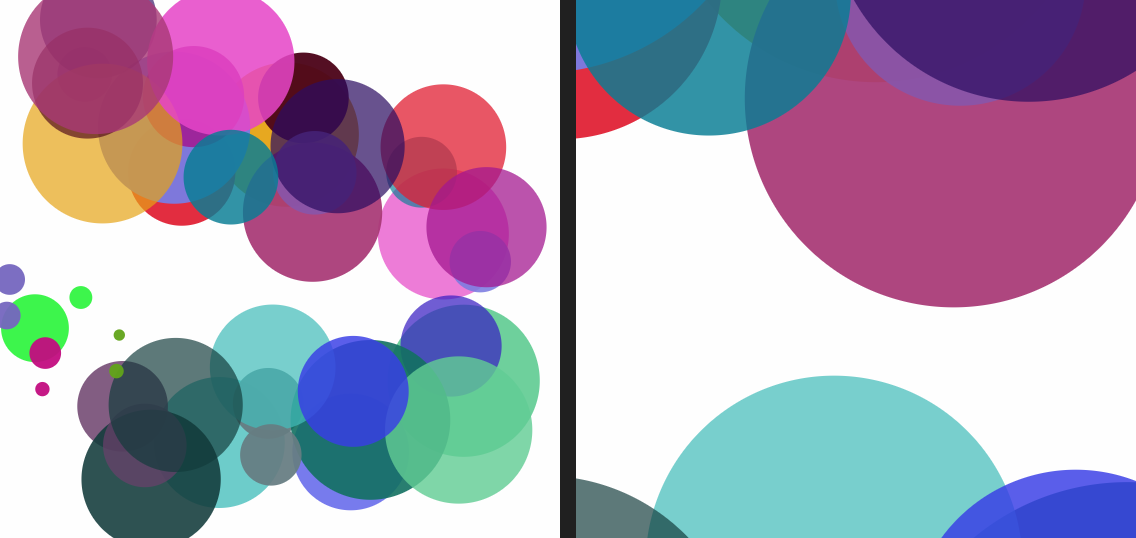
Left: the whole. Right: its middle third, enlarged.
Reproduce this background procedurally as a Shadertoy shader.

```glsl
// Overlapping translucent discs gathered in two loose bands on white.

const vec3 WARM[10] = vec3[10](
    vec3(.90, .64, .08), vec3(.88, .12, .20), vec3(.52, .34, .68), vec3(.90, .27, .78), vec3(.30, .02, .10),
    vec3(.48, .48, .88), vec3(.17, .05, .38), vec3(.03, .49, .58), vec3(.66, .22, .46), vec3(.64, .09, .56));

const vec3 COOL[8] = vec3[8](
    vec3(.26, .74, .73), vec3(.42, .25, .42), vec3(.38, .80, .58), vec3(.22, .24, .90),
    vec3(.40, .49, .51), vec3(.07, .23, .23), vec3(.22, .12, .76), vec3(.07, .44, .38));

const vec3 BRIGHT[4] = vec3[4](
    vec3(.20, .96, .26), vec3(.76, .05, .50), vec3(.46, .40, .75), vec3(.38, .64, .10));

vec3 hash31(float n) {
    vec3 q = fract(n * vec3(.1031, .1030, .0973));
    q += dot(q, q.yzx + 33.33);
    return fract((q.xxy + q.yzz) * q.zyx);
}

// Evenly spread points in the unit square
vec2 spread(float k) {
    return fract(.5 + k * vec2(.7549, .5698));
}

float discRadius(float k) {
    return mix(.04, .15, pow(fract(.8 + k * .618), .7));
}

void paintDisc(inout vec3 col, vec2 p, vec2 centre, float radius, vec3 tint, float alpha) {
    float pixel = 1. / iResolution.y;
    float cover = clamp(.5 + (radius - length(p - centre)) / pixel, 0., 1.);
    col = mix(col, tint, cover * alpha);
}

void mainImage(out vec4 fragColor, in vec2 fragCoord) {
    vec2 p = fragCoord / iResolution.y;
    vec3 col = vec3(.995);

    // Upper band, warm and purple, sloping down to the right
    for (int i = 0; i < 20; i++) {
        float k = float(i);
        vec3 rnd = hash31(k + 11.);
        vec2 s = spread(k) + .12 * (rnd.xy - .5);
        float x = .13 + .87 * s.x;
        vec2 centre = vec2(x, .88 - .27 * x + .28 * (s.y - .5));
        paintDisc(col, p, centre, discRadius(k), WARM[i % 10], mix(.62, .98, rnd.z));
    }

    // Lower band, teal and blue, rising to the right
    for (int i = 0; i < 14; i++) {
        float k = float(i);
        vec3 rnd = hash31(k + 57.);
        vec2 s = spread(k + 5.) + .12 * (rnd.xy - .5);
        float x = .22 + .8 * s.x;
        vec2 centre = vec2(x, .12 + .2 * x + .22 * (s.y - .5));
        paintDisc(col, p, centre, discRadius(k + 3.), COOL[i % 8], mix(.68, .99, rnd.z));
    }

    // Small dots at the left, led by one larger green disc
    for (int i = 0; i < 8; i++) {
        float k = float(i);
        vec3 rnd = hash31(k + 93.);
        vec2 centre = i == 0 ? vec2(.065, .39) : vec2(.01, .26) + vec2(.27, .24) * spread(k);
        float radius = i == 0 ? .063 : mix(.006, .03, rnd.x);
        paintDisc(col, p, centre, radius, BRIGHT[i % 4], .95);
    }

    fragColor = vec4(col, 1.);
}
```
